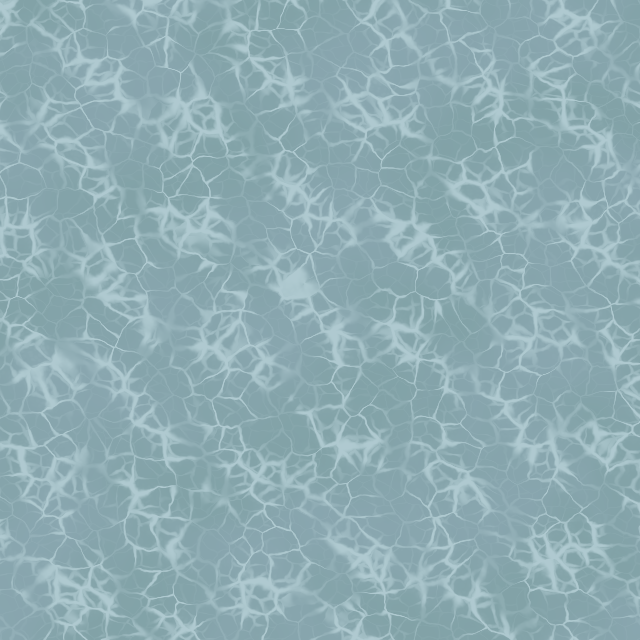
This texture is drawn by a WebGL 1 fragment shader. Its source:

```glsl
precision highp float;

// Pale caustic light on shallow blue-grey water.
// Two warped cellular nets give the bright veins; layered sines bend them,
// vary their width and strength in slanted patches, and add haze and flecks.

uniform vec2 u_resolution;

const vec3 DEEP_GREEN = vec3(0.508, 0.636, 0.655);
const vec3 DEEP_BLUE = vec3(0.535, 0.650, 0.685);
const vec3 GLINT = vec3(0.685, 0.790, 0.815);
const mat2 TURN = mat2(0.737, 0.676, -0.676, 0.737);

vec2 hash2(vec2 cell) {
  vec2 k = vec2(dot(cell, vec2(127.1, 311.7)), dot(cell, vec2(269.5, 183.3)));
  return fract(sin(k) * 43758.5453);
}

// Distances to the nearest and second nearest scattered point.
vec2 cellular(vec2 p) {
  vec2 cell = floor(p);
  vec2 local = p - cell;
  vec2 nearest = vec2(8.0);
  for (int y = -1; y <= 1; y++) {
    for (int x = -1; x <= 1; x++) {
      vec2 offset = vec2(float(x), float(y));
      float d = length(offset + hash2(cell + offset) - local);
      nearest.y = min(nearest.y, max(nearest.x, d));
      nearest.x = min(nearest.x, d);
    }
  }
  return nearest;
}

// Layered sines, each octave turned and pushed by the ones before it.
vec2 ripple(vec2 p) {
  vec2 sum = vec2(0.0);
  float amplitude = 0.5;
  for (int i = 0; i < 5; i++) {
    p = TURN * p * 1.7 + 1.9;
    sum += amplitude * sin(p + 2.2 * sum.yx + sin(0.6 * p.yx));
    amplitude *= 0.56;
  }
  return sum;
}

// Gap between the two nearest points: zero along the cell borders.
float borderGap(vec2 p) {
  vec2 d = cellular(p);
  return d.y - d.x;
}

float vein(float gap, float width) {
  return 1.0 - smoothstep(0.15 * width, width, gap);
}

void main() {
  vec2 uv = gl_FragCoord.xy / u_resolution.y;

  // Bend the water surface broadly, then finely.
  vec2 bent = uv + 0.012 * ripple(uv * 14.0) + 0.0028 * ripple(uv * 70.0 + 5.0);

  // Patches of light stretched from upper left to lower right.
  vec2 slanted = vec2(dot(uv, vec2(0.8, 0.6)), dot(uv, vec2(0.6, -0.8)));
  vec2 patches = ripple(slanted * vec2(32.0, 15.0) + 3.0);
  float flare = smoothstep(-0.75, 0.85, patches.x);
  float strength = smoothstep(-0.7, 0.5, patches.y + 0.4 * patches.x);

  // Main net of veins, and a fainter, finer one.
  float mainGap = borderGap(bent * vec2(23.0, 26.0));
  float fineGap = borderGap(bent * vec2(36.0, 42.0) + 17.0);
  float mainVeins = vein(mainGap, mix(0.09, 0.36, flare * flare));
  float fineVeins = vein(fineGap, mix(0.12, 0.34, strength * flare));
  float light = mainVeins * mix(0.25, 1.0, strength);
  light = max(light, fineVeins * mix(0.08, 0.75, flare * strength));

  // Soft glow beside the veins, broken by small flecks.
  float haze = exp(-5.0 * mainGap) * flare * strength;
  float flecks = 1.0 - smoothstep(0.15, 0.55, cellular(bent * 150.0).x);
  light += (1.0 - light) * haze * (0.28 + 0.35 * flecks);

  // Slow drift of hue in the deep water.
  vec2 drift = ripple(uv * 9.0 + 11.0);
  vec3 water = mix(DEEP_GREEN, DEEP_BLUE, smoothstep(-0.9, 0.9, drift.x));
  gl_FragColor = vec4(mix(water, GLINT, clamp(light, 0.0, 1.0)), 1.0);
}
```
